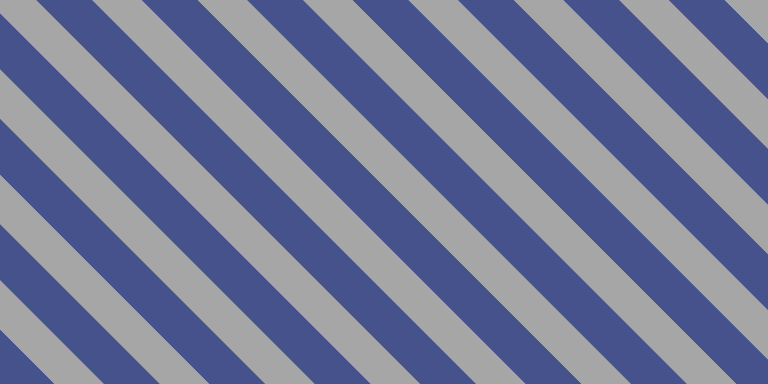
A Shadertoy shader for this pattern:

```glsl
// Flat two-colour diagonal stripes falling to the right at 45 degrees.
// A repeated coordinate across the stripes gives a signed distance to each
// band edge, which is smoothed over one pixel.

#define PERIOD 0.2745       // stripe spacing along x, in canvas heights
#define BAND_WIDTH 0.1453   // blue band width along x, in canvas heights
#define BAND_START 0.0944   // left edge of the first band on the top border
#define BLUE vec3(0.27, 0.32, 0.55)
#define GREY vec3(0.65, 0.65, 0.65)

// Signed distance along x to the nearest band edge, negative inside a band
float bandDistance(float across) {
    float center = BAND_START + 0.5 * BAND_WIDTH;
    float offset = (fract((across - center) / PERIOD + 0.5) - 0.5) * PERIOD;
    return abs(offset) - 0.5 * BAND_WIDTH;
}

void mainImage(out vec4 fragColor, in vec2 fragCoord) {
    vec2 uv = fragCoord / iResolution.y;

    // Coordinate constant along each stripe, zero at the upper left corner
    float across = uv.x + uv.y - 1.0;

    // Blend the colours across one pixel at the edges
    float pixel = 1.0 / iResolution.y;
    float blueCoverage = clamp(0.5 - bandDistance(across) / pixel, 0.0, 1.0);
    fragColor = vec4(mix(GREY, BLUE, blueCoverage), 1.0);
}
```
